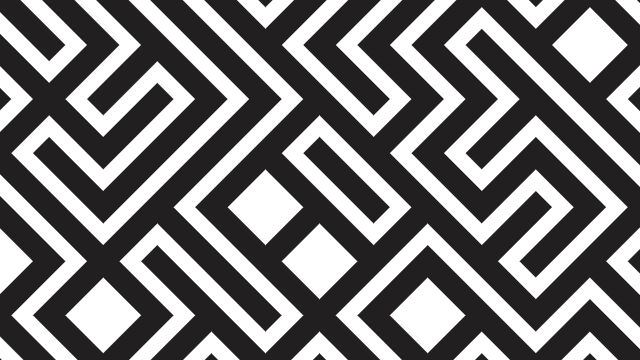
Give the GLSL for this pattern, as a WebGL 1 fragment shader.

```glsl
precision highp float;

uniform vec2 u_resolution;

const vec3 INK = vec3(0.135, 0.122, 0.125);
const vec3 PAPER = vec3(1.0);
const float CELL_SIZE = 0.1502;               // cell edge, in canvas heights
const vec2 GRID_ORIGIN = vec2(0.1366, 0.875); // one lattice corner, in canvas heights
const float HALF_WIDTH = 0.3;                 // bar half width along x, in cells
const float EDGE_SOFTNESS = 1.0;              // edge ramp, in pixels
const float RISING_SHARE = 0.5;               // share of cells whose bar rises to the right
const float SEED = 17.0;

float hash(vec2 cell) {
    return fract(sin(dot(cell + SEED, vec2(127.1, 311.7))) * 43758.545);
}

// Square-capped distance from q (relative to the cell centre) to the cell's diagonal
float diagonalDistance(vec2 q, bool rising) {
    vec2 turned = abs(vec2(q.x + q.y, q.x - q.y));
    if (!rising) turned = turned.yx;
    return max(turned.x - 1.0, turned.y);
}

// Nearest diagonal among this cell and its neighbours, whose caps reach over the border
float mazeDistance(vec2 p) {
    vec2 home = floor(p);
    float nearest = 10.0;
    for (int j = -1; j <= 1; j++) {
        for (int i = -1; i <= 1; i++) {
            vec2 cell = home + vec2(float(i), float(j));
            bool rising = hash(cell) < RISING_SHARE;
            nearest = min(nearest, diagonalDistance(p - cell - 0.5, rising));
        }
    }
    return nearest;
}

void main() {
    vec2 p = (gl_FragCoord.xy / u_resolution.y - GRID_ORIGIN) / CELL_SIZE;
    float pixel = 1.0 / (u_resolution.y * CELL_SIZE);

    // The turned axes are stretched by sqrt(2), so the edge ramp is too
    float ramp = EDGE_SOFTNESS * pixel * sqrt(2.0);
    float paper = clamp((mazeDistance(p) - HALF_WIDTH) / ramp + 0.5, 0.0, 1.0);

    gl_FragColor = vec4(mix(INK, PAPER, paper), 1.0);
}
```
